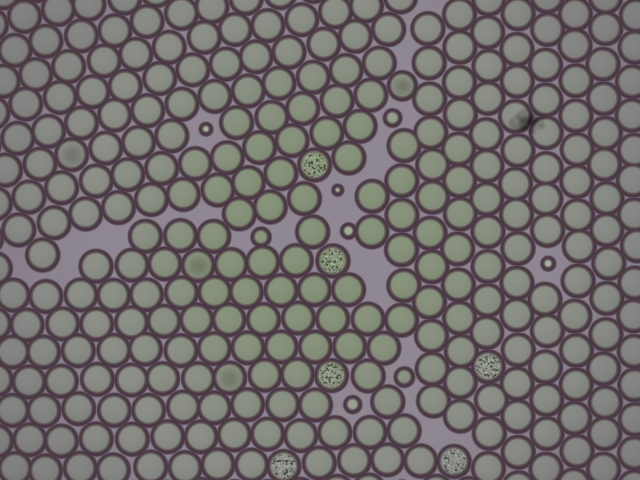
This pattern is drawn by a WebGL 2 fragment shader. Its source:

```glsl
#version 300 es
precision highp float;
// Packed emulsion droplets under a microscope: three hexagonal grains with
// different tilts, bent by gradient noise. Where grains meet, droplets that
// do not fit are dropped or shrunk. Each one is shaded by its edge distance.

#define SPACING 0.0702       // lattice step, in canvas heights
#define RADIUS 0.0335        // full droplet radius
#define WARP 0.012           // bending of the lattice rows
#define JITTER 0.09          // random shift per droplet, in lattice steps
#define SMALL_SHARE 0.025    // share of tiny droplets
#define SPECKLED_SHARE 0.022 // share of grainy droplets
#define STAIN_SHARE 0.01     // share of dull droplets

uniform vec2 u_resolution;
out vec4 fragColor;

const mat2 HEX = mat2(1.0, 0.0, 0.5, 0.866);
const vec3 BODY_GREEN = vec3(0.51, 0.56, 0.46);
const vec3 BODY_NEUTRAL = vec3(0.53, 0.547, 0.515);
const vec3 BODY_RIM = vec3(0.49, 0.485, 0.49);
const vec3 BROWN = vec3(0.36, 0.32, 0.32);
const vec3 RING = vec3(0.29, 0.22, 0.27);
const vec3 FILM = vec3(0.56, 0.53, 0.57);

vec2 hash2(vec2 p) {
  vec3 q = fract(p.xyx * vec3(0.1031, 0.1030, 0.0973));
  q += dot(q, q.yzx + 33.33);
  return fract((q.xx + q.yz) * q.zy);
}

float corner(vec2 cell, vec2 offset) {
  float a = 6.2832 * hash2(cell).x;
  return dot(vec2(cos(a), sin(a)), offset);
}

float gradientNoise(vec2 p) {
  vec2 i = floor(p), f = p - i, e = vec2(1.0, 0.0);
  vec2 u = f * f * f * (f * (f * 6.0 - 15.0) + 10.0);
  return mix(mix(corner(i, f), corner(i + e, f - e), u.x),
             mix(corner(i + e.yx, f - e.yx), corner(i + 1.0, f - 1.0), u.x), u.y);
}

vec2 warp(vec2 p) {
  return WARP * vec2(gradientNoise(p * 3.1 + 5.0), gradientNoise(p * 3.1 + 47.0));
}

mat2 turn(float a) { return mat2(cos(a), sin(a), -sin(a), cos(a)); }

// Grains: centre, tilt and the region each one owns
vec2 grainSite(int g) {
  return g == 0 ? vec2(1.2, 0.55) : g == 1 ? vec2(0.45, 0.15) : vec2(0.4, 0.85);
}

float grainTilt(int g) { return g == 0 ? 0.5236 : g == 1 ? 0.02 : 0.21; }

int grainAt(vec2 p) {
  vec2 q = p + 0.12 * gradientNoise(p * 4.0 + 9.0);
  int best = 0;
  for (int g = 1; g < 3; g++)
    if (distance(q, grainSite(g)) < distance(q, grainSite(best))) best = g;
  return best;
}

// Lattice cell near a point, and the droplet centre in a cell
vec2 latticeCell(int g, vec2 p) {
  return round(inverse(HEX) * turn(-grainTilt(g)) * (p - warp(p) - grainSite(g)) / SPACING);
}

vec2 dropCentre(int g, vec2 cell) {
  vec2 c = grainSite(g) + turn(grainTilt(g)) * HEX * cell * SPACING;
  return c + warp(c) + JITTER * SPACING * (hash2(cell + 71.0 + 130.0 * float(g)) - 0.5);
}

// Radius that fits beside the droplets of earlier grains
float dropRadius(int g, vec2 centre, vec2 dice) {
  float room = 1.0;
  for (int other = 0; other < g; other++) {
    vec2 base = latticeCell(other, centre);
    for (int k = 0; k < 9; k++) {
      vec2 c = dropCentre(other, base + vec2(k % 3 - 1, k / 3 - 1));
      if (grainAt(c) == other) room = min(room, distance(c, centre) - RADIUS);
    }
  }
  float tiny = RADIUS * mix(0.3, 0.6, dice.y);
  if (room < 0.88 * RADIUS) return dice.x < 0.45 ? min(room, tiny) : 0.0;
  return dice.x < SMALL_SHARE ? tiny : min(room, RADIUS);
}

void main() {
  vec2 p = gl_FragCoord.xy / u_resolution.y;
  float edge = 1.0, size = RADIUS;
  vec2 local = vec2(0.0), kind = vec2(1.0);

  // Nearest droplet edge over all grains
  for (int g = 0; g < 3; g++) {
    vec2 base = latticeCell(g, p);
    for (int k = 0; k < 9; k++) {
      vec2 cell = base + vec2(k % 3 - 1, k / 3 - 1);
      vec2 c = dropCentre(g, cell);
      if (distance(p, c) > SPACING * 0.75 || grainAt(c) != g) continue;
      vec2 seed = cell + 200.0 * float(g + 1);
      float r = dropRadius(g, c, hash2(seed));
      float d = distance(p, c) - r;
      if (r > 0.2 * RADIUS && d < edge) {
        edge = d; size = r; local = (p - c) / r; kind = hash2(seed + 57.0);
      }
    }
  }

  // Droplet body: green in mid-canvas, greyer outwards
  vec2 off = p - 0.5 * u_resolution / u_resolution.y;
  float away = length(off);
  vec3 body = mix(BODY_GREEN, BODY_NEUTRAL, smoothstep(0.12, 0.5, away));
  body = mix(body, BODY_RIM, smoothstep(0.45, 0.85, away));
  body += 0.025 * dot(local, vec2(-0.5, 0.7)) + 0.015 - 0.03 * dot(local, local);
  body += 0.12 * (1.0 - smoothstep(0.4, 0.6, size / RADIUS));
  float grit = gradientNoise(p * 190.0) + 0.5 * gradientNoise(p * 90.0);
  float speckled = step(kind.x, SPECKLED_SHARE) * (1.0 - smoothstep(0.65, 0.9, length(local)));
  body += speckled * (0.1 * smoothstep(0.1, 0.5, -grit) - 0.24 * smoothstep(0.08, 0.4, grit));
  body -= 0.09 * step(kind.y, STAIN_SHARE) * (1.0 - smoothstep(0.1, 0.9, length(local)));

  // Dark refracting ring, heavier at the lower right, then the pale film
  float d = edge / RADIUS;
  float heavy = 0.035 * dot(local, vec2(0.6, -0.8));
  vec3 colour = mix(body, BROWN, smoothstep(-0.27, -0.12, d + heavy));
  colour = mix(colour, RING, smoothstep(-0.15, -0.05, d + heavy));
  vec3 film = FILM * (1.0 - 0.1 * smoothstep(0.4, 0.85, away));
  colour = mix(colour, film, smoothstep(0.015, 0.18, d));

  // A soft fleck of debris above the droplets
  vec2 fleck = (p - vec2(1.1, 0.745)) * vec2(1.0, 1.3);
  float ragged = length(fleck) + 0.022 * gradientNoise(p * 55.0);
  colour *= 1.0 - 0.45 * (1.0 - smoothstep(0.005, 0.04, ragged));
  fragColor = vec4(colour, 1.0);
}
```
